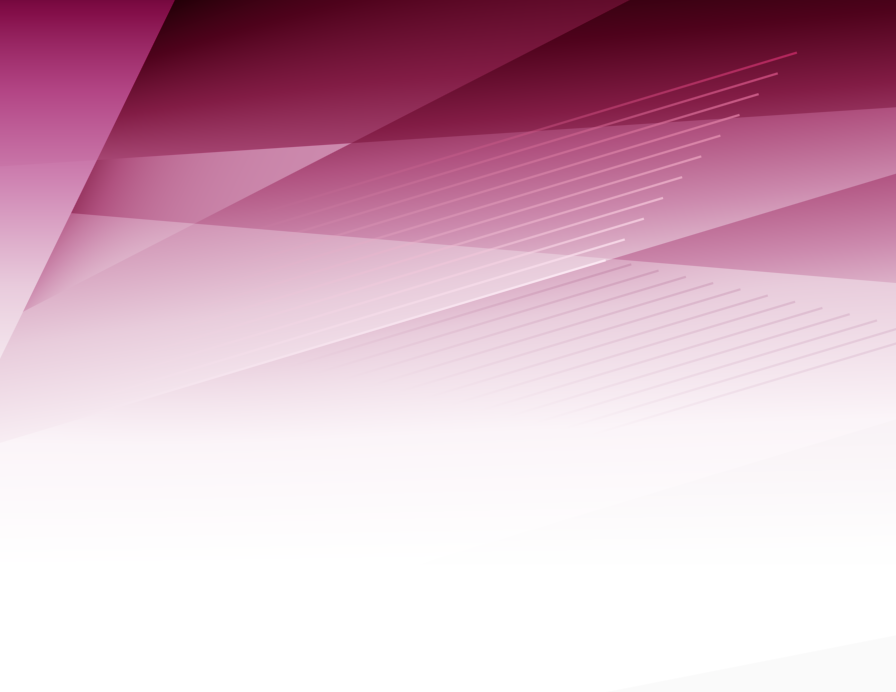
Write a Shadertoy shader that draws this background.

```glsl
const float ASPECT = 1.293;
const vec2 STROKE_DIR = normalize(vec2(-1.0, -0.300));
const float STROKE_HALF_WIDTH = 0.0016;

// Light strokes: first tip, spacing, length
const int LIGHT_COUNT = 11;
const vec2 LIGHT_START = vec2(1.150, 0.924);
const vec2 LIGHT_STEP = vec2(-0.0276, -0.0300);
const float LIGHT_REACH = 0.82;
const vec3 ROSE = vec3(0.76, 0.16, 0.39);
const vec3 BLUSH = vec3(1.0, 0.93, 0.97);

// Dark strokes
const int DARK_COUNT = 12;
const vec2 DARK_START = vec2(0.911, 0.618);
const vec2 DARK_STEP = vec2(0.0394, -0.0090);
const float DARK_REACH = 0.52;
const vec3 MAUVE = vec3(0.74, 0.49, 0.63);
const vec3 PALE_MAUVE = vec3(0.84, 0.70, 0.79);

// Added to the left panel for a purer magenta
const vec3 PANEL_TINT = vec3(0.01, -0.05, 0.02);

// Soft shadow under the wide beam
const float SHADOW_DEPTH = 0.32;
const float SHADOW_SPREAD = 0.06;

// Tones from darkest wine to white
const vec3 RAMP[8] = vec3[8](
    vec3(0.14, 0.00, 0.03), vec3(0.31, 0.01, 0.11),
    vec3(0.51, 0.11, 0.27), vec3(0.69, 0.32, 0.50),
    vec3(0.80, 0.54, 0.68), vec3(0.91, 0.80, 0.86),
    vec3(0.985, 0.96, 0.975), vec3(1.0));

vec3 toneColor(float tone) {
    float t = clamp(tone, 0.0, 6.999);
    int i = int(t);
    return mix(RAMP[i], RAMP[i + 1], fract(t));
}

// Signed distance to the line a-b, positive on its left
float lineSide(vec2 p, vec2 a, vec2 b) {
    vec2 d = normalize(b - a);
    return d.x * (p.y - a.y) - d.y * (p.x - a.x);
}

float cover(float d, float px) {
    return smoothstep(-px, px, d);
}

// Parallel strokes that fade away from their tips
vec3 drawStrokes(vec3 color, vec2 p, vec2 start, vec2 spacing, int count,
                 float reach, vec3 first, vec3 last, float opacity, float px) {
    for (int i = 0; i < count; i++) {
        vec2 q = p - start - spacing * float(i);
        float along = dot(q, STROKE_DIR);
        float across = abs(q.x * STROKE_DIR.y - q.y * STROKE_DIR.x);
        float mask = cover(STROKE_HALF_WIDTH - across, px) * cover(along, px);
        float travel = clamp(along / reach, 0.0, 1.0);
        vec3 ink = mix(first, last, pow(float(i) / float(count - 1), 0.75));
        ink = mix(ink, last, 0.5 * travel);
        color = mix(color, ink, mask * (1.0 - travel) * opacity);
    }
    return color;
}

void mainImage(out vec4 fragColor, in vec2 fragCoord) {
    vec2 p = fragCoord / iResolution.xy * vec2(ASPECT, 1.0);
    float px = 0.8 / iResolution.y;
    float depth = 1.0 - p.y;

    // Edges of the overlapping planes
    float panelEdge = lineSide(p, vec2(0.0, 0.4815), vec2(0.2525, 1.0));
    float beamEdge = lineSide(p, vec2(0.0, 0.360), vec2(1.293, 0.749));
    float panel = cover(panelEdge, px);
    float beam = cover(beamEdge, px);
    float wedge = cover(lineSide(p, vec2(0.042, 0.554), vec2(0.909, 1.0)), px);
    float upper = cover(lineSide(p, vec2(0.143, 0.769), vec2(1.293, 0.845)), px);
    float middle = cover(lineSide(p, vec2(0.126, 0.690), vec2(1.293, 0.591)), px);

    // Wedge, shaded beside the left panel
    float gap = max(-panelEdge, 0.0);
    float topShade = 1.5 * exp(-gap / 0.2) * clamp(1.0 - depth / 0.24, 0.0, 1.0);
    float wedgeTop = 1.45 + 6.0 * depth - topShade;
    float wedgeMid = 2.5 + 1.55 * (1.0 - exp(-gap / 0.09));
    float wedgeLow = 3.4 + 1.1 * (1.0 - exp(-gap / 0.06)) + 7.0 * (depth - 0.33);
    float wedgeTone = mix(mix(wedgeLow, wedgeMid, middle), wedgeTop, upper);

    // Wide beam on the right
    float beamTop = 0.5 + 9.8 * depth + 0.9 * (p.x - 0.909);
    float beamMid = 2.95 + 10.0 * (depth - 0.185) + 1.1 * (p.x - 1.01);
    float beamLow = 4.5 + 6.0 * (depth - 0.37) + 0.9 * (p.x - 0.337);
    float beamTone = mix(mix(beamLow, beamMid, middle), beamTop, upper);

    // Side triangle and the fade to white
    float sideTone = 3.05 + 9.8 * (depth - 0.2525) + 1.0 * (p.x - ASPECT);
    float groundTone = 4.98 + 5.1 * (depth - 0.41) + 0.4 * (p.x - 1.1) * (1.0 - depth);
    groundTone -= SHADOW_DEPTH * exp(min(beamEdge, 0.0) / SHADOW_SPREAD)
        * smoothstep(0.0, 0.5, p.x) * (1.0 - smoothstep(0.9, 1.2, p.x));
    float tone = mix(mix(groundTone, sideTone, middle), beamTone, beam);
    tone = mix(tone, wedgeTone, wedge);
    float panelTone = 1.68 + 3.85 * pow(depth / 0.5185, 0.78) + 0.1 * (1.0 - upper);
    vec3 color = toneColor(mix(tone, panelTone, panel));
    color += PANEL_TINT * panel * smoothstep(0.5, 0.9, p.y);

    // Faint grey facets near the bottom
    float facet = 1.0 - cover(lineSide(p, vec2(0.572, 0.175), vec2(1.293, 0.394)), px);
    float corner = 1.0 - cover(lineSide(p, vec2(0.875, 0.0), vec2(1.293, 0.082)), px);
    color *= 1.0 - 0.010 * facet * smoothstep(0.1, 0.4, p.y) - 0.018 * corner;

    // Stroke fans
    color = drawStrokes(color, p, DARK_START, DARK_STEP, DARK_COUNT,
                        DARK_REACH, MAUVE, PALE_MAUVE, 0.48, px);
    color = drawStrokes(color, p, LIGHT_START, LIGHT_STEP, LIGHT_COUNT,
                        LIGHT_REACH, ROSE, BLUSH, 0.85, px);
    fragColor = vec4(clamp(color, 0.0, 1.0), 1.0);
}
```
